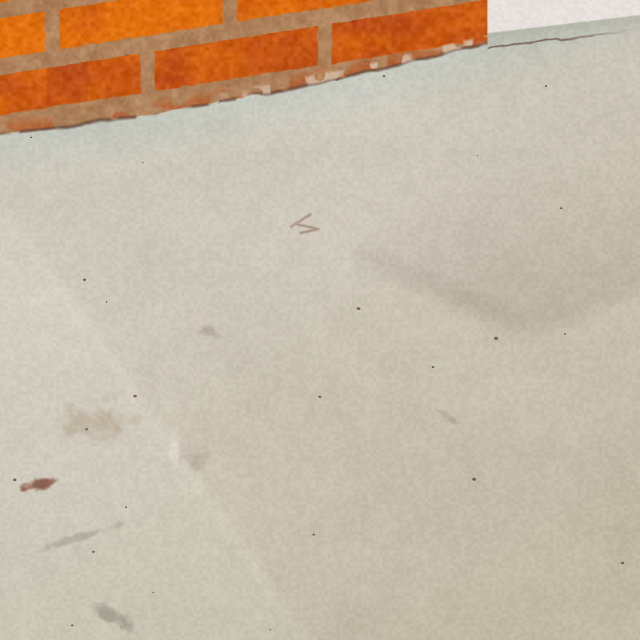
A WebGL 2 fragment shader for this texture:

```glsl
#version 300 es
precision highp float;
// Worn concrete floor meeting a slanted brick wall and a white panel.
#define WALL_END 0.762
#define ROW_SLOPE 0.155
#define ROW_PITCH 0.0885
#define BRICK_HEIGHT 0.0625
#define BRICK_PITCH 0.277
#define JOINT_HALF 0.0115
#define GRAIN 0.045
#define FLECK_CELLS 11.0
#define FLECK_CHANCE 0.24

uniform vec2 u_resolution;
out vec4 fragColor;

const vec3 PALE = vec3(0.81, 0.785, 0.735);
const vec3 WARM = vec3(0.755, 0.725, 0.65);
const vec3 MORTAR = vec3(0.68, 0.51, 0.36);
const vec3 ORANGE = vec3(0.88, 0.44, 0.06);
const vec3 RUST = vec3(0.72, 0.29, 0.10);
const vec3 DIRT = vec3(0.36, 0.25, 0.20);
const vec3 PANEL = vec3(0.91, 0.885, 0.87);

float hash(vec2 p) {
  p = fract(p * vec2(123.34, 456.21));
  p += dot(p, p + 45.32);
  return fract(p.x * p.y);
}

float noise(vec2 p) {
  vec2 i = floor(p), f = fract(p);
  f = f * f * (3.0 - 2.0 * f);
  return mix(mix(hash(i), hash(i + vec2(1, 0)), f.x),
             mix(hash(i + vec2(0, 1)), hash(i + vec2(1, 1)), f.x), f.y);
}

float fbm(vec2 p) {
  float sum = 0.0, amp = 0.5;
  for (int i = 0; i < 4; i++) {
    sum += amp * noise(p);
    p = mat2(1.6, 1.2, -1.2, 1.6) * p + 7.3;
    amp *= 0.5;
  }
  return sum;
}

float inside(float d) {
  float px = 1.3 / u_resolution.y;
  return smoothstep(px, -px, d);
}

float segment(vec2 p, vec2 a, vec2 b) {
  vec2 ab = b - a;
  return length(p - a - ab * clamp(dot(p - a, ab) / dot(ab, ab), 0.0, 1.0));
}

// Soft ragged blot with a tilted elliptical outline.
float stain(vec2 p, vec2 center, vec2 radius, float tilt) {
  vec2 d = p - center;
  d = vec2(d.x, d.y - tilt * d.x) / radius;
  return smoothstep(1.1, 0.3, length(d) + 1.6 * (fbm(p * 55.0) - 0.47));
}

// Small dark flecks, at most one per cell.
float flecks(vec2 p) {
  vec2 cell = floor(p * FLECK_CELLS);
  vec2 center = 0.15 + 0.7 * vec2(hash(cell + 3.1), hash(cell + 8.7));
  float radius = mix(0.0012, 0.0042, hash(cell + 5.9));
  float d = length((fract(p * FLECK_CELLS) - center) * vec2(0.85, 1.1)) / FLECK_CELLS;
  return step(hash(cell + 1.3), FLECK_CHANCE) * smoothstep(radius, radius * 0.35, d);
}

vec3 concrete(vec2 p, float below) {
  vec3 col = mix(PALE, WARM, smoothstep(0.3, 1.2, p.y * 0.75 + p.x * 0.45));
  col += 0.035 * (fbm(p * vec2(5.0, 8.0)) - 0.47) + 0.03 * (fbm(p * 30.0) - 0.47);
  // Cool strip by the wall and the pale border bands
  col += vec3(-0.045, -0.01, 0.0) * smoothstep(0.10, 0.0, below);
  col += 0.013 * smoothstep(0.008, -0.008, p.y - 0.297 + 0.155 * p.x) * smoothstep(0.75, 0.5, p.x);
  float border = p.x - 0.013 - 0.69 * (p.y - 0.325) + 0.01 * (noise(p * 14.0) - 0.5);
  col += vec3(0.014, 0.019, 0.022) * smoothstep(0.012, -0.012, border) * smoothstep(0.28, 0.36, p.y);
  col += 0.016 * smoothstep(0.02, 0.0, abs(border)) * smoothstep(0.3, 0.45, p.y);
  // Broad shaded wedge on the right
  float wedge = smoothstep(0.03, -0.02, p.y - 0.535 + 0.46 * (p.x - 0.81))
              * smoothstep(0.04, -0.04, p.y - 0.40 - 0.48 * (p.x - 0.56))
              * smoothstep(0.25, 0.46, p.y) * smoothstep(0.65, 0.88, p.x + 0.3 * p.y);
  col -= vec3(0.045, 0.05, 0.048) * wedge;
  float streak = segment(p, vec2(0.57, 0.40), vec2(0.80, 0.50));
  col -= 0.035 * smoothstep(0.032, 0.0, streak);
  // Blots and scrapes
  col = mix(col, vec3(0.69, 0.62, 0.53), 0.5 * stain(p, vec2(0.155, 0.66), vec2(0.06, 0.035), 0.0));
  col = mix(col, vec3(0.58, 0.56, 0.51), 0.65 * stain(p, vec2(0.168, 0.958), vec2(0.045, 0.016), 0.5));
  col = mix(col, vec3(0.60, 0.57, 0.52), 0.5 * stain(p, vec2(0.125, 0.84), vec2(0.06, 0.008), -0.3));
  col = mix(col, vec3(0.50, 0.31, 0.24), 0.85 * stain(p, vec2(0.061, 0.757), vec2(0.028, 0.010), -0.2));
  col = mix(col, vec3(0.62, 0.59, 0.54), 0.5 * stain(p, vec2(0.33, 0.52), vec2(0.03, 0.010), 0.4));
  col = mix(col, vec3(0.68, 0.63, 0.55), 0.5 * stain(p, vec2(0.30, 0.715), vec2(0.03, 0.022), 0.2));
  col = mix(col, vec3(0.90, 0.88, 0.84), 0.6 * stain(p, vec2(0.273, 0.702), vec2(0.009, 0.035), 0.0));
  col = mix(col, vec3(0.63, 0.60, 0.55), 0.5 * stain(p, vec2(0.705, 0.655), vec2(0.02, 0.008), 0.7));
  // Zigzag scuff
  float scuff = min(segment(p, vec2(0.455, 0.354), vec2(0.485, 0.335)),
                min(segment(p, vec2(0.463, 0.350), vec2(0.497, 0.358)),
                    segment(p, vec2(0.470, 0.364), vec2(0.497, 0.358))));
  col = mix(col, vec3(0.58, 0.45, 0.38), 0.6 * smoothstep(0.004, 0.0, scuff));
  return mix(col, DIRT, 0.75 * flecks(p));
}

vec3 brickwork(vec2 p, float below) {
  float v = p.y + ROW_SLOPE * p.x - 0.0286;
  float row = floor(v / ROW_PITCH);
  float along = p.x - (row == 1.0 ? 0.2305 : 0.082);
  float column = floor(along / BRICK_PITCH + 0.5);
  float joint = abs(along - column * BRICK_PITCH);
  float rough = 0.003 * (noise(p * 90.0) - 0.5);
  float d = max(abs(v - row * ROW_PITCH - 0.5 * BRICK_HEIGHT) - 0.5 * BRICK_HEIGHT, JOINT_HALF - joint);
  float mask = inside(d + rough) * step(row, 1.5);
  // Fired clay: brighter upper course, patchy redder lower course
  float red = 0.15 + 0.35 * step(0.5, row) + 0.3 * p.x * step(0.5, row);
  red += 1.1 * (fbm(p * vec2(22.0, 30.0)) - 0.47);
  red += 0.3 * smoothstep(0.07, 0.075, p.x) * smoothstep(0.14, 0.135, p.x) * step(0.5, row);
  vec3 clay = mix(ORANGE, RUST, clamp(red, 0.0, 1.0)) + 0.08 * (noise(p * 130.0) - 0.5);
  vec3 mortar = MORTAR + 0.16 * (fbm(p * 70.0) - 0.47);
  mortar = mix(mortar, RUST, 0.5 * smoothstep(0.03, 0.005, -below) * smoothstep(0.5, 0.62, noise(p * 32.0)));
  return mix(mortar, clay, mask);
}

void main() {
  vec2 uv = gl_FragCoord.xy / u_resolution;
  vec2 p = vec2(uv.x, 1.0 - uv.y);
  float wobble = 0.008 * (fbm(p * 28.0) - 0.47);
  float below = p.y - 0.211 + 0.12 * p.x + 0.092 * p.x * p.x + wobble;
  float onWall = inside(p.x - WALL_END);
  vec3 col = concrete(p, below);
  col = mix(col, brickwork(p, below), inside(below) * onWall);
  // Broken seam with dark gaps and pale chips
  float gap = smoothstep(0.005, 0.0, abs(below)) * smoothstep(0.25, 0.55, noise(p * 45.0));
  col = mix(col, DIRT, 0.7 * gap * onWall);
  float chips = smoothstep(0.010, 0.003, abs(below + 0.006)) * smoothstep(0.55, 0.7, noise(p * 60.0 + 9.0));
  col = mix(col, vec3(0.85, 0.76, 0.67), 0.8 * chips * onWall * smoothstep(0.3, 0.45, p.x));
  // White panel, its shadowed foot and the crack beneath
  float right = p.x - WALL_END;
  float foot = p.y - 0.052 + 0.12 * right;
  col = mix(col, vec3(0.68, 0.69, 0.63), 0.6 * smoothstep(0.03, 0.0, foot) * (1.0 - onWall));
  col = mix(col, PANEL + 0.03 * (fbm(p * 20.0) - 0.47), inside(foot) * (1.0 - onWall));
  float crack = abs(p.y - 0.073 + 0.11 * right + 1.6 * wobble);
  col = mix(col, DIRT, 0.65 * smoothstep(0.003, 0.0, crack) * (1.0 - onWall) * smoothstep(0.25, 0.1, right));
  // Fine surface grain
  col += GRAIN * (noise(p * 210.0) - 0.5);
  fragColor = vec4(clamp(col, 0.0, 1.0), 1.0);
}
```
